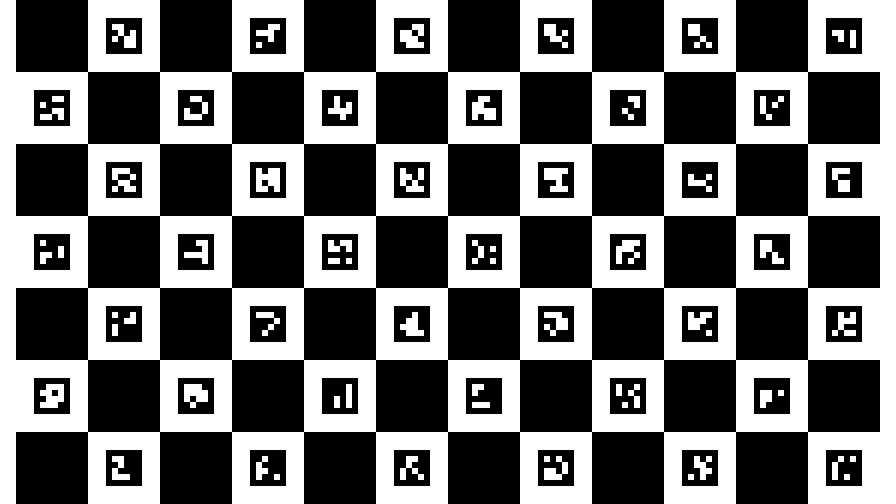
Reproduce this pattern procedurally as a Shadertoy shader.

```glsl
// Calibration checkerboard: black squares alternate with white squares holding small binary markers.
#define COLS 12.0
#define ROWS 7.0
#define MARKER_SIZE 0.5   // marker width as a share of a square
#define MODULES 6.0       // modules across a marker, border included
#define WHITE_SHARE 0.47  // chance that a data module is white
#define SEED 11u
#define SAMPLES 5         // antialiasing samples per axis

// Integer hash to a value in [0, 1)
float hash(uint n) {
    n = n * 747796405u + 2891336453u;
    n = ((n >> ((n >> 28u) + 4u)) ^ n) * 277803737u;
    n = (n >> 22u) ^ n;
    return float(n >> 8u) / 16777216.0;
}

// Brightness of a marker; uv spans 0 to 1 across it
float marker(vec2 uv, float id) {
    vec2 module = floor(uv * MODULES);
    bool isBorder = any(lessThan(module, vec2(1.0)))
                 || any(greaterThan(module, vec2(MODULES - 2.0)));
    if (isBorder) return 0.0;
    uint bit = uint(module.x + module.y * MODULES);
    return step(hash(uint(id) * 64u + bit + SEED * 8192u), WHITE_SHARE);
}

// Brightness of the board; p is in squares from its lower left corner
float board(vec2 p) {
    vec2 size = vec2(COLS, ROWS);
    if (any(lessThan(p, vec2(0.0))) || any(greaterThanEqual(p, size))) return 1.0;

    vec2 cell = floor(p);
    if (mod(cell.x + cell.y, 2.0) < 0.5) return 0.0;

    vec2 uv = (fract(p) - 0.5) / MARKER_SIZE + 0.5;
    bool inMarker = all(greaterThanEqual(uv, vec2(0.0))) && all(lessThan(uv, vec2(1.0)));
    return inMarker ? marker(uv, cell.x + cell.y * COLS) : 1.0;
}

void mainImage(out vec4 fragColor, in vec2 fragCoord) {
    float squaresPerPixel = ROWS / iResolution.y;
    float sum = 0.0;

    // Box filter over the pixel
    for (int j = 0; j < SAMPLES; j++) {
        for (int i = 0; i < SAMPLES; i++) {
            vec2 offset = (vec2(i, j) + 0.5) / float(SAMPLES) - 0.5;
            vec2 centred = fragCoord + offset - 0.5 * iResolution.xy;
            sum += board(centred * squaresPerPixel + 0.5 * vec2(COLS, ROWS));
        }
    }
    fragColor = vec4(vec3(sum / float(SAMPLES * SAMPLES)), 1.0);
}
```
